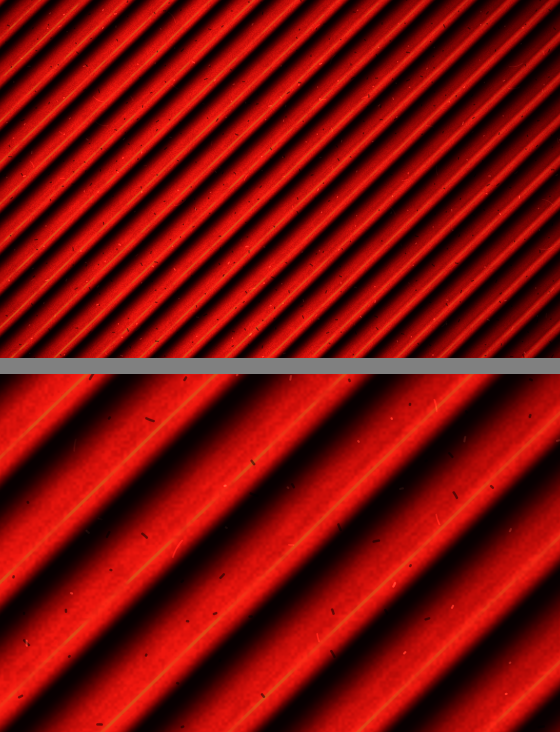
Top: the whole. Bottom: its middle third, enlarged.
Give the GLSL for this pattern, as a Shadertoy shader.

```glsl
const float PERIOD = 0.083;   // ridge spacing in canvas heights
const float PHASE = 0.945;
const float ANGLE = 0.768;    // ridge direction in radians

float hash(vec2 p) {
    vec3 q = fract(p.xyx * 0.1031);
    q += dot(q, q.yzx + 33.33);
    return fract((q.x + q.y) * q.z);
}

float valueNoise(vec2 p) {
    vec2 cell = floor(p);
    vec2 f = fract(p);
    f = f * f * (3.0 - 2.0 * f);
    float low = mix(hash(cell), hash(cell + vec2(1, 0)), f.x);
    float high = mix(hash(cell + vec2(0, 1)), hash(cell + vec2(1, 1)), f.x);
    return mix(low, high, f.y);
}

float fractalNoise(vec2 p) {
    float sum = 0.0;
    float gain = 0.5;
    for (int i = 0; i < 4; i++) {
        sum += gain * valueNoise(p);
        p = p * 2.03 + 17.0;
        gain *= 0.5;
    }
    return sum;
}

float segmentDistance(vec2 p, vec2 halfSpan) {
    float along = clamp(dot(p, halfSpan) / dot(halfSpan, halfSpan), -1.0, 1.0);
    return length(p - halfSpan * along);
}

// One short, slightly bent fibre in some of the cells
float fibres(vec2 p, float cellSize, float maxLength, float width, float density, float seed, float pixel) {
    vec2 cell = floor(p / cellSize) + seed;
    vec2 jitter = vec2(hash(cell + 3.1), hash(cell + 7.7)) - 0.5;
    vec2 local = (fract(p / cellSize) - 0.5 - 0.5 * jitter) * cellSize;
    float turn = 6.2832 * hash(cell + 11.3);
    vec2 dir = vec2(cos(turn), sin(turn));
    float reach = maxLength * mix(0.08, 1.0, pow(hash(cell + 19.9), 2.0));
    float s = dot(local, dir);
    local += vec2(-dir.y, dir.x) * s * s * 12.0;
    float d = segmentDistance(local, dir * reach);
    float present = step(hash(cell + 29.5), density);
    return present * (1.0 - smoothstep(width - 0.5 * pixel, width + pixel, d));
}

// Shade across one ridge: t runs from the crest, over the drop, up the next slope
float ridgeShade(float t, float slopeLight, float crestLight) {
    float drop = 1.0 - smoothstep(0.07, 0.29, t);
    float rise = smoothstep(0.33, 0.84, t);
    float crest = smoothstep(0.86, 0.96, t);
    return max(drop * crestLight, rise * mix(slopeLight, crestLight, crest));
}

vec3 redRamp(float v) {
    float glow = v * v * v;
    return vec3(mix(0.035, 0.89, v), 0.075 * glow, 0.004 + 0.045 * glow);
}

void mainImage(out vec4 fragColor, in vec2 fragCoord) {
    float pixel = 1.0 / iResolution.y;
    vec2 p = (fragCoord - 0.5 * iResolution.xy) * pixel;

    // Ridge coordinates
    vec2 dir = vec2(cos(ANGLE), sin(ANGLE));
    float along = dot(p, dir);
    float across = dot(p, vec2(dir.y, -dir.x));
    across += 0.0012 * (valueNoise(vec2(along * 9.0, across * 12.0)) - 0.5);
    float ridge = across / PERIOD + PHASE;
    float t = fract(ridge);
    float id = floor(ridge + 0.5);

    // Light falls off to the right and into the corners
    float rightness = smoothstep(-0.25, 0.85, p.x + 0.2 * p.y);
    float vignette = 1.0 - 0.3 * smoothstep(0.5, 0.95, length(p * vec2(0.9, 1.1)));
    float slopeLight = mix(0.98, 0.53, rightness) * vignette;
    float crestLight = mix(1.02, 0.88, rightness) * mix(vignette, 1.0, 0.35);
    float shade = ridgeShade(t, slopeLight, crestLight);

    // Painted surface: soft blotches, streaks and grain
    float blotch = fractalNoise(p * 28.0) - 0.47;
    float streak = valueNoise(vec2(along * 10.0, across * 260.0)) - 0.5;
    float grain = valueNoise(p * 340.0) - 0.5;
    shade *= 1.0 + 0.16 * blotch + 0.06 * streak + 0.13 * grain;
    vec3 color = redRamp(clamp(shade, 0.0, 1.05));

    // Worn orange crest line, strongest on the left
    float crestDistance = abs(t - step(0.5, t)) * PERIOD;
    float line = 1.0 - smoothstep(0.0007, 0.0012 + pixel, crestDistance);
    float wear = smoothstep(0.22, 0.62, fractalNoise(vec2(along * 38.0, id * 7.3)));
    color = mix(color, vec3(0.78, 0.27, 0.06), line * wear * mix(0.8, 0.12, rightness));
    float sheen = 1.0 - smoothstep(0.0, 0.007, crestDistance);
    color += vec3(0.05, 0.06, 0.025) * sheen * vignette;

    // Dust: dark pits, pale specks and a few hairs
    float pits = fibres(p, 0.037, 0.004, 0.0009, 0.35, 5.0, pixel);
    float specks = fibres(p + 0.013, 0.051, 0.003, 0.0007, 0.3, 41.0, pixel);
    float hairs = fibres(p + 0.031, 0.105, 0.019, 0.0005, 0.4, 83.0, pixel);
    color *= 1.0 - 0.5 * pits;
    color += vec3(0.3, 0.16, 0.12) * specks * (0.25 + shade);
    color += vec3(0.2, 0.08, 0.06) * hairs * (0.2 + 0.7 * shade);

    fragColor = vec4(clamp(color, 0.0, 1.0), 1.0);
}
```
